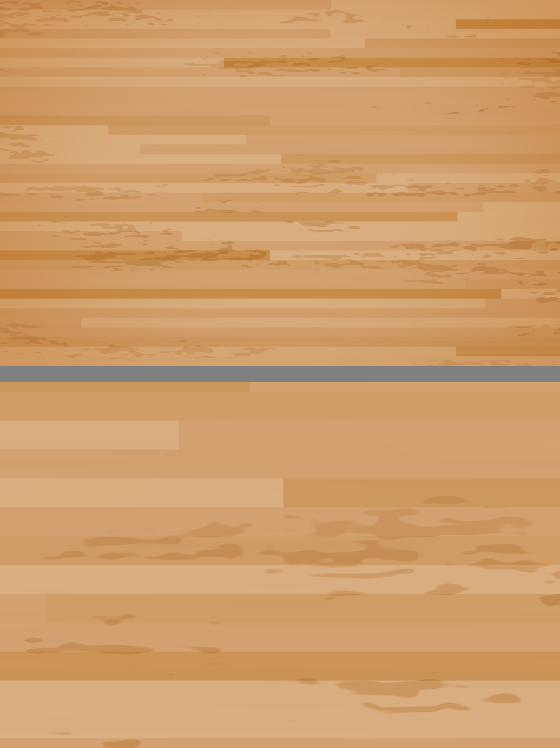
Top: the whole. Bottom: its middle third, enlarged.
Reproduce this texture procedurally as a Shadertoy shader.

```glsl
// Plank floor: 38 thin rows of warm timber, each cut by one joint into two tones.
// Hashes pick joints and tones, a few rows carry a darker strip, stretched noise
// adds worn grain flecks, and a soft vignette deepens the borders.

const float ROWS = 38.0;
const int STRIPS = 8;

const vec3 PALE   = vec3(0.848, 0.680, 0.498);
const vec3 HONEY  = vec3(0.825, 0.630, 0.435);
const vec3 AMBER  = vec3(0.802, 0.595, 0.365);
const vec3 BROWN  = vec3(0.785, 0.555, 0.285);
const vec3 FLECK_TINT = vec3(0.945, 0.885, 0.780);
const vec3 EDGE_TINT  = vec3(0.950, 0.860, 0.710);

// Dark strips: row from the top, joint (negative: strip lies right of it), tone
const vec3 STRIP[STRIPS] = vec3[STRIPS](
    vec3( 2.0, -0.814, 3.0), vec3( 6.0, -0.400, 3.0),
    vec3(12.0,  0.482, 2.0), vec3(16.0, -0.502, 2.0),
    vec3(22.0,  0.817, 2.4), vec3(26.0,  0.482, 3.0),
    vec3(30.0,  0.895, 3.0), vec3(36.0, -0.814, 2.0));

float hash(vec2 p) {
    vec3 q = fract(vec3(p.xyx) * 0.1031);
    q += dot(q, q.yzx + 33.33);
    return fract((q.x + q.y) * q.z);
}

float valueNoise(vec2 p) {
    vec2 cell = floor(p), f = fract(p);
    f = f * f * (3.0 - 2.0 * f);
    float low  = mix(hash(cell), hash(cell + vec2(1.0, 0.0)), f.x);
    float high = mix(hash(cell + vec2(0.0, 1.0)), hash(cell + 1.0), f.x);
    return mix(low, high, f.y);
}

// Tone 0..3 runs from pale to brown
vec3 woodColor(float tone) {
    vec3 c = mix(PALE, HONEY, clamp(tone, 0.0, 1.0));
    c = mix(c, AMBER, clamp(tone - 1.0, 0.0, 1.0));
    return mix(c, BROWN, clamp(tone - 2.0, 0.0, 1.0));
}

// Mostly pale or honey boards, now and then a deeper one
float boardTone(float pick) {
    return pick < 0.46 ? 0.0 : pick < 0.86 ? 1.0 : 1.5;
}

// Colour of one row at x: two boards, or a dark strip beside a board
vec3 rowColor(float row, float x, float blur) {
    float joint = mix(0.12, 0.94, hash(vec2(row, 7.0)));
    float leftTone  = boardTone(hash(vec2(row, 19.0)));
    float rightTone = boardTone(hash(vec2(row, 43.0)));
    for (int i = 0; i < STRIPS; i++) {
        if (abs(STRIP[i].x - row) < 0.5) {
            joint = abs(STRIP[i].y);
            if (STRIP[i].y > 0.0) leftTone = STRIP[i].z;
            else rightTone = STRIP[i].z;
        }
    }
    float side = smoothstep(-blur, blur, x - joint);
    return mix(woodColor(leftTone), woodColor(rightTone), side);
}

// Rows blended across their nearest shared edge
vec3 planks(vec2 uv, vec2 blur) {
    float y = uv.y * ROWS;
    float edge = floor(y + 0.5);
    float w = blur.y * ROWS;
    vec3 before = rowColor(max(edge - 1.0, 0.0), uv.x, blur.x);
    vec3 after  = rowColor(min(edge, ROWS - 1.0), uv.x, blur.x);
    return mix(before, after, smoothstep(-w, w, y - edge));
}

// Ragged flecks, gathered in long flat patches
float wear(vec2 uv) {
    float patchy = valueNoise(uv * vec2(5.0, 21.0) + 11.0);
    float grain = 0.6 * valueNoise(uv * vec2(30.0, 130.0) + 3.0)
                + 0.4 * valueNoise(uv * vec2(85.0, 190.0) + 57.0);
    float threshold = mix(0.92, 0.52, smoothstep(0.42, 0.85, patchy));
    float strength = mix(0.55, 1.2, valueNoise(uv * vec2(3.0, 9.0) + 31.0));
    return strength * smoothstep(0.0, 0.10, grain - threshold);
}

void mainImage(out vec4 fragColor, in vec2 fragCoord) {
    vec2 uv = fragCoord / iResolution.xy;
    uv.y = 1.0 - uv.y; // rows count from the top
    vec2 blur = 0.6 / iResolution.xy;

    vec3 color = planks(uv, blur);
    color *= mix(vec3(1.0), FLECK_TINT, wear(uv));

    // Faint streaks along the boards
    color *= 1.0 + 0.012 * (valueNoise(uv * vec2(6.0, 110.0)) - 0.5);

    // Warm vignette
    float reach = length((uv - 0.5) * vec2(1.0, 0.9));
    color *= mix(vec3(1.0), EDGE_TINT, smoothstep(0.22, 0.74, reach));

    fragColor = vec4(color, 1.0);
}
```
